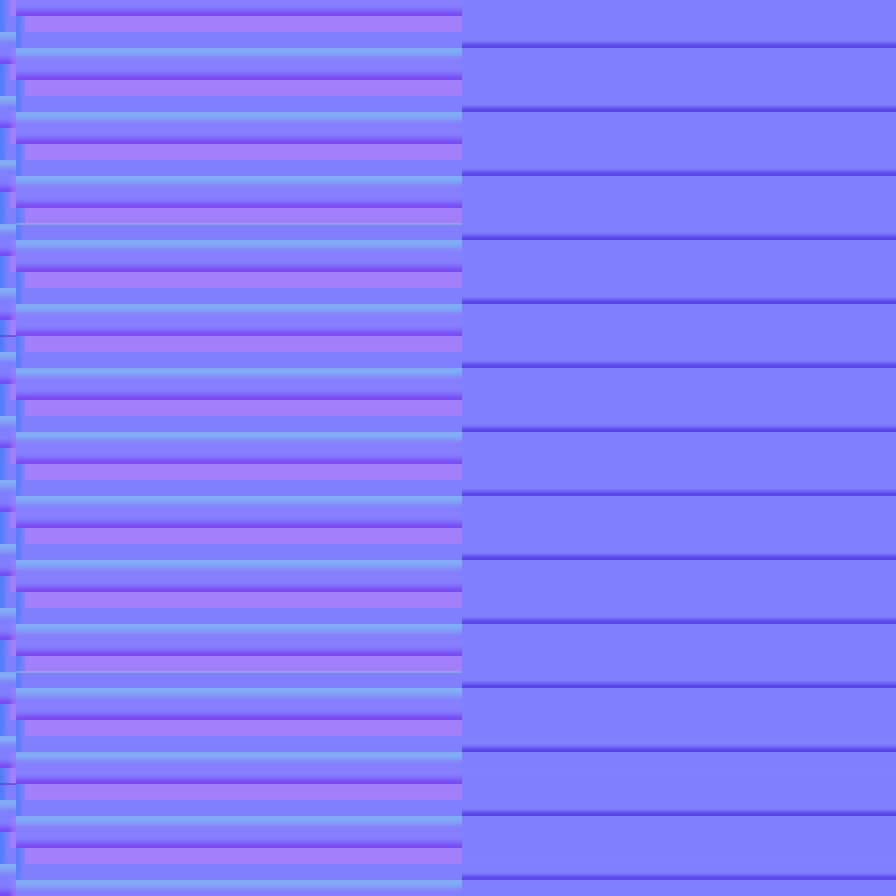
Reproduce this texture map procedurally as a WebGL 2 fragment shader.

```glsl
#version 300 es
precision highp float;
// Tangent-space normal map: ribbed slats on the left, lapped boards on the right.
uniform vec2 u_resolution;
out vec4 fragColor;

const float REPEATS = 14.0;
const float PHASE = 0.75;
const float STRIP_END = 0.018;
const float LIP_END = 0.028;
const float SLAT_END = 0.5156;

const vec3 FLAT = vec3(0.50, 0.50, 1.00);
const vec3 SHEEN = vec3(0.525, 0.50, 1.00);
const vec3 UP = vec3(0.51, 0.68, 0.96);
const vec3 DOWN = vec3(0.48, 0.29, 0.95);
const vec3 GROOVE = vec3(0.35, 0.25, 0.92);
const vec3 RIGHT = vec3(0.635, 0.50, 0.98);
const vec3 LEFT = vec3(0.31, 0.49, 0.97);
const vec3 SEAM = vec3(0.55, 0.70, 0.86);

float hash(float n) {
    return fract(sin(n * 91.345) * 47453.55);
}

// Soft-edged interval from a to b.
float band(float x, float a, float b, float aa) {
    return smoothstep(a - aa, a + aa, x) - smoothstep(b - aa, b + aa, x);
}

// Rounded bar: lit upper edge, shaded lower edge, over 0..0.5 of a repeat.
vec3 roundedBar(vec3 base, float t, float aa) {
    float upper = (1.0 - smoothstep(0.03, 0.20, t)) * smoothstep(0.0, aa, t);
    float lower = smoothstep(0.28, 0.49, t);
    vec3 c = mix(base, UP, upper);
    c = mix(c, DOWN, lower * lower);
    return mix(FLAT, c, 1.0 - smoothstep(0.5 - aa, 0.5 + aa, t));
}

// Bar, side-facing bevel, then a flat gap.
vec3 slats(float x, float t, float aaX, float aaT) {
    vec3 c = roundedBar(SHEEN, t, aaT);
    float bevel = band(t, 0.5, 0.75, aaT);
    c = mix(c, RIGHT, bevel * smoothstep(LIP_END - aaX, LIP_END + aaX, x));
    float lip = 1.0 - smoothstep(STRIP_END, LIP_END, x);
    return mix(c, LEFT, lip * 0.8 * smoothstep(0.5 - aaT, 0.5 + aaT, t));
}

// Narrow end caps, offset by a quarter repeat from the slats.
vec3 endCaps(float x, float t, float aaT) {
    float s = fract(t + 0.25);
    float u = x / STRIP_END;
    vec3 cap = roundedBar(FLAT, s, aaT);
    cap = mix(cap, RIGHT, 0.6 * smoothstep(0.5, 0.9, u) * smoothstep(0.15, 0.3, s));
    vec3 gap = mix(LEFT, FLAT, smoothstep(0.0, 0.6, u));
    gap = mix(gap, RIGHT, smoothstep(0.5, 0.75, u) * band(s, 0.5, 0.75, aaT));
    return mix(cap, gap, smoothstep(0.5 - aaT, 0.5 + aaT, s));
}

// Flat board with a shaded groove at its lower edge.
vec3 boards(float t, float aaT) {
    float shade = smoothstep(0.87, 0.99, t) * (1.0 - smoothstep(1.0 - aaT, 1.0, t));
    return mix(FLAT, GROOVE, shade);
}

// Hairline repeated every half canvas.
float hairline(float y, float offset, float width) {
    float d = abs(fract(y - offset + 0.25) * 1.0 - 0.25);
    d = min(d, abs(fract(y - offset + 0.75) - 0.25));
    return 1.0 - smoothstep(width * 0.4, width * 1.2, d);
}

void main() {
    vec2 uv = gl_FragCoord.xy / u_resolution;
    float down = 1.0 - uv.y;
    float aaX = 0.6 / u_resolution.x;
    float aaT = 0.6 * REPEATS / u_resolution.y;
    float t = fract(down * REPEATS - PHASE);

    // Three columns
    vec3 slat = slats(uv.x, t, aaX, aaT);
    slat = mix(slat, SEAM, 0.8 * hairline(down, 0.25, 0.001));
    vec3 cap = endCaps(uv.x, t, aaT);
    cap = mix(cap, DOWN * 0.8, 0.7 * hairline(down, 0.375, 0.001));
    vec3 color = mix(cap, slat, smoothstep(STRIP_END - aaX, STRIP_END + aaX, uv.x));
    color = mix(color, boards(t, aaT), smoothstep(SLAT_END - aaX, SLAT_END + aaX, uv.x));

    // Faint horizontal streaks
    float streak = hash(floor(uv.y * 384.0)) - 0.5;
    color.rg += streak * vec2(0.006, 0.008);

    fragColor = vec4(clamp(color, 0.0, 1.0), 1.0);
}
```
